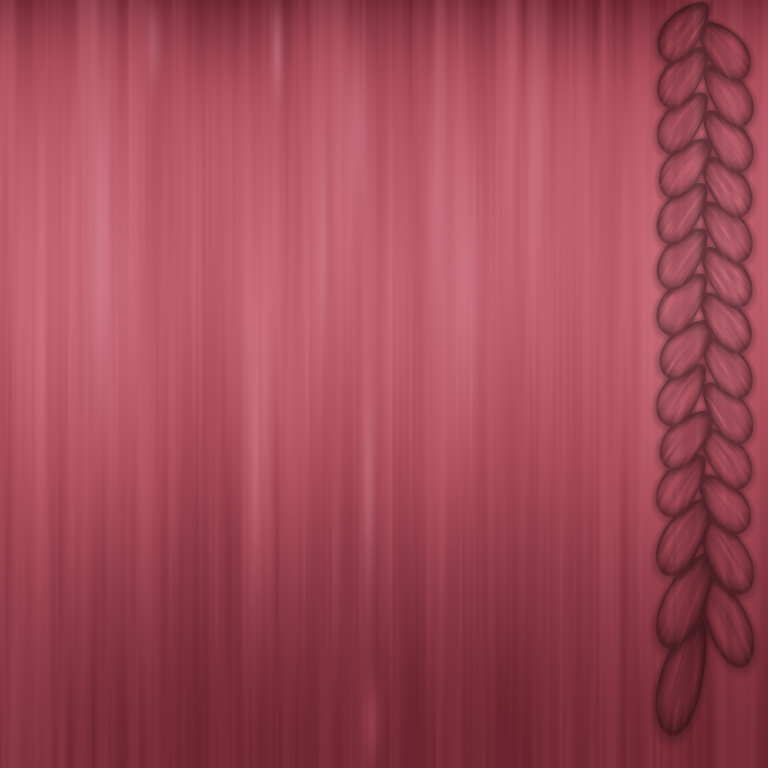
Give the GLSL for this texture, as a three.js fragment shader.

```glsl
// Rose-coloured hair sheet: vertical strands from stretched value noise over
// a top-to-bottom light ramp, with soft vertical glints. A braid on the right
// is a loop of tilted teardrop locks, painted from the lowest to the highest.
#define BRAID_X 0.918
#define BRAID_TOP 0.958
#define LOCK_STEP 0.059
#define LOCK_SIZE vec2(0.046, 0.024)
#define LOCK_COUNT 27
#define STRAND_CONTRAST 0.24
#define DARK vec3(0.46, 0.17, 0.21)
#define MID vec3(0.67, 0.30, 0.35)
#define LIGHT vec3(0.77, 0.40, 0.45)
#define GLINT vec3(0.82, 0.52, 0.56)

varying vec2 vUv;

float hash(vec2 p) {
  vec3 q = fract(vec3(p.xyx) * 0.1031);
  q += dot(q, q.yzx + 33.33);
  return fract((q.x + q.y) * q.z);
}

float noise(vec2 p) {
  vec2 i = floor(p), f = fract(p);
  f = f * f * (3.0 - 2.0 * f);
  return mix(mix(hash(i), hash(i + vec2(1.0, 0.0)), f.x),
             mix(hash(i + vec2(0.0, 1.0)), hash(i + 1.0), f.x), f.y);
}

// Soft spot stretched along the strands
float glow(vec2 p, vec2 center, vec2 size) {
  vec2 q = (p - center) / size;
  return exp(-dot(q, q));
}

vec3 hairRamp(float v) {
  return v < 0.6 ? mix(DARK, MID, max(v, -0.1) / 0.6)
                 : mix(MID, LIGHT, min((v - 0.6) / 0.4, 1.2));
}

vec3 hairSheet(vec2 p) {
  // Broad light: dark roots, bright band, dark ends
  float v = smoothstep(0.0, 0.68, p.y) * (1.0 - 0.9 * exp((p.y - 1.0) / 0.1));
  // Strands in three widths
  float broad = noise(vec2(p.x * 24.0, p.y * 2.2 + 7.0)) - 0.5;
  float medium = noise(vec2(p.x * 75.0 + 31.0, p.y * 3.0)) - 0.5;
  float fine = noise(vec2(p.x * 230.0 + 90.0, p.y * 4.0)) - 0.5;
  v += STRAND_CONTRAST * (0.9 * broad + 0.75 * medium + 0.6 * fine);
  // Shaded roots and a warm patch at the ends
  v -= 0.18 * glow(p, vec2(0.29, 0.98), vec2(0.06, 0.09));
  v -= 0.18 * glow(p, vec2(0.77, 0.98), vec2(0.08, 0.08));
  v += 0.30 * glow(p, vec2(0.485, 0.06), vec2(0.012, 0.05));
  v += 0.15 * glow(p, vec2(0.03, 0.10), vec2(0.04, 0.20));
  // Pale glints
  float g = 0.45 * glow(p, vec2(0.130, 0.67), vec2(0.016, 0.15));
  g += 0.50 * glow(p, vec2(0.420, 0.68), vec2(0.006, 0.13));
  g += 0.50 * glow(p, vec2(0.361, 0.93), vec2(0.007, 0.06));
  g += 0.35 * glow(p, vec2(0.200, 0.94), vec2(0.009, 0.05));
  g += 0.35 * glow(p, vec2(0.466, 0.83), vec2(0.013, 0.10));
  g += 0.35 * glow(p, vec2(0.565, 0.72), vec2(0.009, 0.15));
  g += 0.30 * glow(p, vec2(0.605, 0.64), vec2(0.014, 0.14));
  g += 0.40 * glow(p, vec2(0.480, 0.38), vec2(0.008, 0.12));
  g += 0.28 * glow(p, vec2(0.333, 0.40), vec2(0.005, 0.12));
  g += 0.25 * glow(p, vec2(0.700, 0.80), vec2(0.009, 0.14));
  float sheen = 0.3 * max(broad + 0.6 * medium, 0.0) * smoothstep(0.1, 0.6, p.y);
  return mix(hairRamp(v), GLINT, clamp(g + sheen, 0.0, 0.7));
}

// Multiplier that darkens the sheet where the braid lies
float braidShade(vec2 p) {
  float shade = 1.0;
  for (int i = 0; i < LOCK_COUNT; i++) {
    float id = float(LOCK_COUNT - 1 - i);
    float row = floor(id * 0.5);
    float odd = mod(id, 2.0);
    float side = odd * 2.0 - 1.0;
    float grow = max(row - 10.0, 0.0);
    float seed = hash(vec2(id, 4.0));

    // Local frame: x points outward, then tilts along the lock
    vec2 center = vec2(BRAID_X + side * (0.025 + 0.007 * (seed - 0.5)),
                       BRAID_TOP - LOCK_STEP * row - 0.008 * grow * grow - 0.024 * odd);
    vec2 q = (p - center) * vec2(side, 1.0);
    float angle = 0.94 + 0.12 * grow + 0.12 * (seed - 0.5);
    vec2 axis = vec2(cos(angle), -sin(angle));
    float along = dot(q, axis) / (LOCK_SIZE.x * (1.0 + 0.24 * grow));
    float width = LOCK_SIZE.y * (1.0 + 0.05 * grow) * (1.0 + 0.22 * clamp(along, -1.0, 1.0));
    float bow = 0.004 * (1.0 - min(along * along, 1.0));
    float across = (dot(q, vec2(-axis.y, axis.x)) - bow) / width;
    float radius = length(vec2(along, across));

    // Fibres, dark rim, shaded tucked end
    float fibre = 0.65 * noise(vec2(across * 6.0 + seed * 50.0 + 20.0, along * 1.3 + 9.0))
                + 0.35 * noise(vec2(across * 15.0 + seed * 90.0 + 40.0, along * 1.6 + 5.0));
    float body = 0.76 + 0.28 * fibre;
    body *= 1.0 - 0.30 * smoothstep(0.55, 1.0, radius);
    body *= 1.0 - 0.18 * smoothstep(0.0, -0.9, along);
    body *= 1.0 - 0.15 * smoothstep(0.84, 0.97, radius);

    // Contact shadow, then the lock itself
    shade *= 1.0 - 0.20 * (1.0 - smoothstep(1.0, 1.28, radius));
    shade = mix(shade, body, 1.0 - smoothstep(0.96, 1.04, radius));
  }
  return max(shade, 0.52);
}

void main() {
  vec3 color = hairSheet(vUv);
  float shade = braidShade(vUv);
  color *= mix(vec3(1.0), vec3(shade, shade * 0.98, shade), 0.95);
  gl_FragColor = vec4(color, 1.0);
}
```
